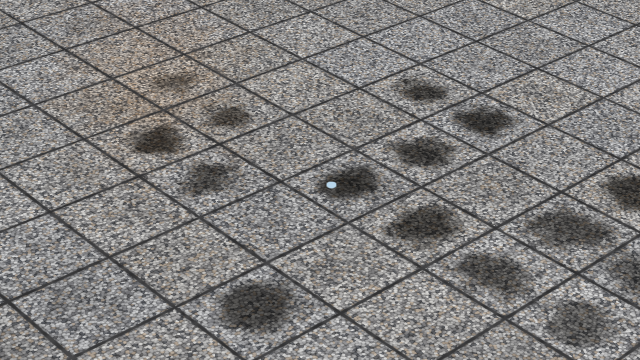
Write a Shadertoy shader that draws this texture.

```glsl
// Weathered exposed-aggregate paving slabs in perspective, with dark round stains.

vec3 hash3(vec2 p) {
    vec3 q = fract(vec3(p.xyx) * vec3(0.1031, 0.1030, 0.0973));
    q += dot(q, q.yxz + 33.33);
    return fract((q.xxy + q.yzz) * q.zyx);
}

float noise(vec2 p) {
    vec2 i = floor(p), f = fract(p);
    f = f * f * (3.0 - 2.0 * f);
    return mix(mix(hash3(i).x, hash3(i + vec2(1, 0)).x, f.x),
               mix(hash3(i + vec2(0, 1)).x, hash3(i + vec2(1, 1)).x, f.x), f.y);
}

// Inverse perspective: canvas point (y down, height 1) to slab coordinates.
vec2 slabCoords(vec2 s) {
    vec2 u = vec2(0.1414, 0.0852) + 0.0472 * s;
    vec2 v = vec2(0.2535, -0.069) - 0.0504 * s;
    vec2 r = s - vec2(0.780, 0.5046);
    return vec2(r.x * v.y - r.y * v.x, u.x * r.y - u.y * r.x) / (u.x * v.y - u.y * v.x);
}

// Pebbles: nearest jittered cell gives the stone, the distance shades its rim.
vec3 aggregate(vec2 p) {
    vec2 cell = floor(p), nearestId = cell;
    float nearest = 9.0;
    for (int y = -1; y <= 1; y++)
    for (int x = -1; x <= 1; x++) {
        vec2 id = cell + vec2(x, y);
        float d = length(id + 0.1 + 0.8 * hash3(id).xy - p);
        if (d < nearest) { nearest = d; nearestId = id; }
    }
    vec3 h = hash3(nearestId + 71.0);
    vec3 stone = mix(vec3(0.45, 0.45, 0.46), vec3(0.80, 0.80, 0.795), h.x);
    stone = mix(stone, vec3(0.66, 0.59, 0.51), 0.65 * step(0.87, h.y));
    stone = mix(stone, vec3(0.29, 0.30, 0.32), 0.8 * step(0.88, h.z));
    return stone * (1.05 - 0.38 * smoothstep(0.3, 0.8, nearest));
}

// Scattered soiling: modular patterns along the five middle rows of slabs.
bool isSoiled(vec2 id) {
    float k = floor(mod(id.x + id.y + 0.5, 7.0)), row = id.y;
    if (id.x < -3.0 || abs(row) > 2.0) return false;
    if (row == 0.0) return k < 6.0;
    return k == 4.0 - row || (k == 4.0 && row > -2.0) || (k == 1.0 && row > 0.0);
}

vec3 paving(vec2 s) {
    vec2 p = slabCoords(s), id = floor(p), f = p - id;
    vec3 h = hash3(id + 40.0);
    float blotch = noise(p * 5.0) * 0.6 + noise(p * 13.0) * 0.4;

    // Stone, varied per slab and in soft patches
    vec3 col = aggregate(p * 34.0);
    col *= 0.95 + 0.07 * h.x + 0.14 * (blotch - 0.5);
    col *= mix(vec3(0.995, 1.0, 1.01), vec3(1.01, 1.0, 0.985), h.y);

    // Rusty tint toward the upper left
    float rust = smoothstep(1.2, 0.2, length(s - vec2(0.42, 0.22)) * 2.2 + 0.7 * blotch);
    col *= mix(vec3(1), vec3(1.0, 0.93, 0.86), rust);

    // Round stain, fading along the middle row away from the centre slab
    vec2 centre = 0.5 + 0.14 * (h.yz - 0.5);
    float ragged = length(f - centre) + 0.26 * (blotch - 0.5);
    float radius = clamp(0.29 + 0.02 * id.x, 0.23, 0.33) + 0.05 * h.z;
    float strength = id.y == 0.0 ? 0.98 - 0.13 * abs(id.x) : 0.65 + 0.3 * h.x;
    float amount = isSoiled(id) ? strength : 0.14 * h.z;
    float stain = amount * smoothstep(radius + 0.12, radius - 0.18, ragged);
    col *= mix(vec3(1), vec3(0.34, 0.33, 0.315), stain);

    // Dark joints with worn edges and a grimy margin
    vec2 toEdge = min(f, 1.0 - f);
    float edge = min(toEdge.x, toEdge.y) + 0.009 * (noise(p * 22.0) - 0.5);
    col *= 1.0 - 0.12 * smoothstep(0.06, 0.015, edge);
    vec3 grime = vec3(0.18, 0.18, 0.185) + 0.1 * noise(p * 17.0);
    col = mix(grime, col, smoothstep(0.009, 0.026, edge));

    // Pale blue flake of litter
    vec2 q = (s - vec2(0.921, 0.514)) / vec2(0.016, 0.011);
    float flake = length(q) + 0.15 * noise(q * 2.0);
    return mix(col, vec3(0.72, 0.84, 0.92), smoothstep(1.1, 0.8, flake));
}

void mainImage(out vec4 fragColor, in vec2 fragCoord) {
    // Average a 2 x 2 grid of samples for smooth edges
    vec3 sum = vec3(0);
    for (int i = 0; i < 4; i++) {
        vec2 pos = fragCoord + vec2(i % 2, i / 2) * 0.5 - 0.25;
        sum += paving(vec2(pos.x, iResolution.y - pos.y) / iResolution.y);
    }
    fragColor = vec4(sum / 4.0, 1.0);
}
```
